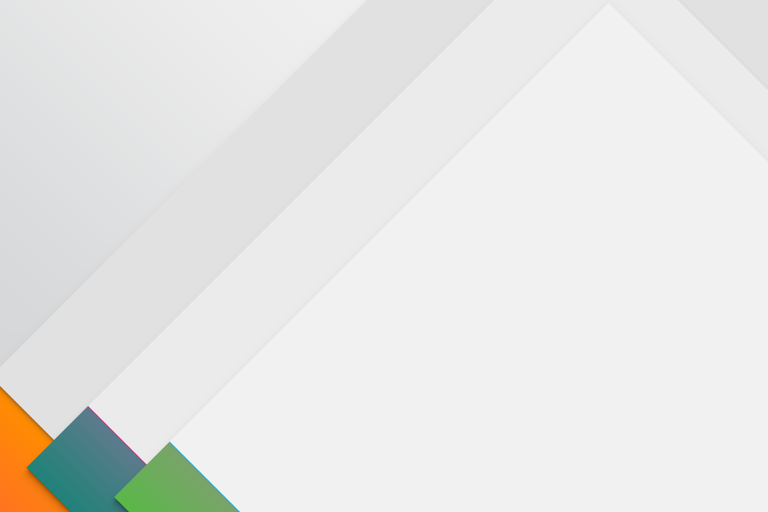
This background is drawn by a Shadertoy shader. Its source:

```glsl
// Overlapping pale diagonal sheets with coloured folded ends in the lower left corner.

#define ASPECT 1.5          // design width over height
#define EDGE_SHADOW 0.026   // darkening beside a pale edge
#define EDGE_WIDTH 0.006
#define FOLD_SHADOW 0.42    // darkening below a coloured end
#define FOLD_WIDTH 0.007
#define NO_LIMIT 9.0

const float DIAGONAL = 0.70710678;

// Antialiased coverage of a signed distance (negative inside).
float cover(float d) {
    return clamp(0.5 - d * iResolution.y, 0.0, 1.0);
}

// A strip in diagonal coordinates q: it starts at q.x = start and
// spans q.y from span.x to span.z, with its fold at span.y.
vec3 addSheet(vec3 below, vec2 q, float start, vec3 span, vec3 paper,
              vec3 foldLow, vec3 foldHigh, vec3 seam, float seamWidth) {
    float side = (start - q.x) * DIAGONAL;
    float lower = (span.x - q.y) * DIAGONAL;
    float upper = (q.y - span.z) * DIAGONAL;
    float d = max(side, max(lower, upper));

    // Soft contact shadow, stronger under the coloured end.
    float edge = EDGE_SHADOW * exp(-max(d, 0.0) / EDGE_WIDTH);
    float under = FOLD_SHADOW * exp(-max(lower, 0.0) / FOLD_WIDTH);
    under *= smoothstep(-0.004, 0.012, -side) * step(0.0, lower);
    vec3 color = below * (1.0 - max(edge, under));

    // Coloured end with a thin seam against the paper.
    float foldDistance = (q.y - span.y) * DIAGONAL;
    float t = clamp((q.y - span.x) / (span.y - span.x), 0.0, 1.0);
    vec3 fold = mix(foldLow, foldHigh, t);
    fold = mix(fold, seam, exp(-max(-foldDistance, 0.0) / seamWidth));
    vec3 surface = mix(paper, fold, cover(foldDistance));
    return mix(color, surface, cover(d));
}

void mainImage(out vec4 fragColor, in vec2 fragCoord) {
    vec2 uv = fragCoord / iResolution.xy;
    float x = uv.x * ASPECT;
    float drop = 1.0 - uv.y;
    vec2 q = vec2(x + drop, x - drop);

    // Backdrop, brighter towards the upper right.
    vec3 color = mix(vec3(0.835, 0.84, 0.847), vec3(0.94),
                     smoothstep(-0.85, 0.78, q.y));

    // Grey sheet with an orange end.
    color = addSheet(color, q, 0.717, vec3(-1.02, -0.754, NO_LIMIT), vec3(0.884),
                     vec3(1.0, 0.44, 0.14), vec3(1.0, 0.555, 0.0),
                     vec3(0.60, 0.34, 0.06), 0.004);

    // Light sheet with a teal end.
    color = addSheet(color, q, 0.965, vec3(-0.861, -0.621, 1.324), vec3(0.922),
                     vec3(0.12, 0.51, 0.47), vec3(0.37, 0.48, 0.55),
                     vec3(0.72, 0.08, 0.45), 0.0012);

    // Palest sheet with a green end.
    color = addSheet(color, q, 1.194, vec3(-0.748, -0.531, 1.184), vec3(0.945),
                     vec3(0.35, 0.72, 0.28), vec3(0.48, 0.64, 0.42),
                     vec3(0.05, 0.66, 0.85), 0.0015);

    fragColor = vec4(color, 1.0);
}
```
